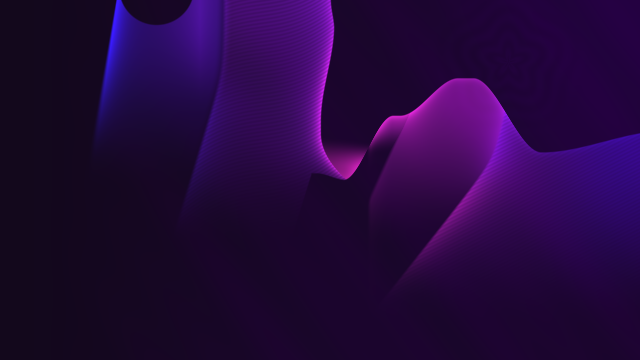
This background is drawn by a Shadertoy shader. Its source:

```glsl
const vec3 BLUE = vec3(0.10, 0.07, 0.80);
const vec3 INDIGO = vec3(0.09, 0.03, 0.34);
const vec3 VIOLET = vec3(0.22, 0.04, 0.36);
const vec3 PINK = vec3(0.72, 0.12, 0.56);

float inside(float d, float soft) { return smoothstep(-soft, soft, d); }
float fadeOut(float a, float b, float v) { return 1.0 - smoothstep(a, b, v); }
float glow(float d, float width) { return exp(-abs(d) / width); }

// Smooth ramp: zero for negative t, t for positive t
float bend(float t, float roundness) {
    return 0.5 * (t + sqrt(t * t + roundness));
}

// Fine threads running across a veil
float threads(float phase, float depth) {
    return 1.0 - depth + depth * sin(phase * 140.0);
}

// Long wave: pocket, twist, shoulder, hump and right slope
float waveY(float x) {
    return 2.08 + 0.08 * smoothstep(3.8, 4.15, x)
        - 0.77 * smoothstep(4.12, 4.72, x)
        - 0.45 * smoothstep(4.80, 5.50, x)
        + 0.89 * smoothstep(5.68, 6.50, x)
        - 0.26 * smoothstep(6.50, 8.00, x);
}

// Right rim of the tall central veil
float rimX(float y) {
    float hook = max(y - 1.6, 0.0) / 0.55;
    return 3.97 + 0.04 * smoothstep(0.0, 0.35, y)
        - 0.16 * smoothstep(0.3, 1.45, y) + 0.30 * hook * hook;
}

vec3 backdrop(vec2 p) {
    vec3 c = mix(vec3(0.073, 0.030, 0.110), vec3(0.105, 0.020, 0.175),
                 smoothstep(0.0, 4.2, p.x));
    c = mix(c, vec3(0.140, 0.005, 0.255),
            smoothstep(4.0, 7.6, p.x) * fadeOut(0.0, 5.5, p.y));
    // Faint diagonal bands and ripples
    float across = p.x * 0.80 - p.y * 0.60;
    float bands = sin(across * 9.0) + sin(across * 5.3 + 1.0);
    c += vec3(0.004, -0.002, 0.006) * bands * smoothstep(0.5, 3.0, p.x);
    vec2 r = p - vec2(6.1, 0.75);
    float ripple = sin(length(r) * 30.0 + 2.0 * sin(atan(r.y, r.x) * 5.0));
    return c + vec3(0.005, 0.0, 0.010) * ripple * fadeOut(0.4, 1.1, length(r));
}

vec3 leftVeil(vec2 p, float foldX, float px) {
    float d = p.x - (1.40 - 0.16 * p.y);
    float hole = inside(length(p - vec2(1.88, -0.15)) - 0.45, px);
    float mask = inside(d, px + 0.02 * p.y) * inside(foldX - p.x, 0.10) * hole;
    vec3 c = INDIGO * 0.65 * fadeOut(0.3, 2.3, p.y);
    c += BLUE * glow(d, 0.12) * fadeOut(0.3, 2.0, p.y);
    c += VIOLET * 0.75 * glow(p.x - 2.4, 0.35) * fadeOut(0.0, 1.4, p.y);
    return c * mask;
}

vec3 centralVeil(vec2 p, float foldX, float wave, float px) {
    float rim = rimX(p.y) - p.x;
    float lower = inside(3.75 - 0.31 * (p.y - 2.05) - p.x, px);
    float mask = inside(rim, px) * max(lower, inside(wave - p.y, px));
    float d = p.x - foldX;
    mask *= inside(d, 0.03);
    float fall = fadeOut(1.1, 2.95, p.y);
    vec3 c = VIOLET * 0.40 * fall;
    c += VIOLET * 0.40 * fadeOut(0.0, 1.1, p.y);
    c += INDIGO * 0.65 * glow(d, 0.22) * smoothstep(0.6, 1.5, p.y)
        * fadeOut(1.7, 2.9, p.y);
    c += VIOLET * 0.85 * glow(rim, 0.32) * fadeOut(1.8, 2.6, p.y);
    c += PINK * 0.75 * glow(rim, 0.07) * (0.45 + 0.55 * smoothstep(0.0, 1.0, p.y))
        * fadeOut(2.0, 2.35, p.y);
    return c * mask * threads(p.y + 0.45 * p.x + 0.1 * sin(p.x * 3.0), 0.10);
}

// Pink pocket hanging between the rim and the twist
vec3 pocket(vec2 p, float wave, float edge, float px) {
    float mask = inside(p.x - rimX(p.y), px) * inside(wave - p.y, px)
        * fadeOut(4.42, 4.48, p.x);
    float top = 1.63 + 0.14 * (p.x - 3.9);
    float fill = smoothstep(top, top + 0.35, p.y);
    float light = 0.45 + 0.35 * smoothstep(3.9, 4.4, p.x) + 0.25 * glow(edge, 0.08);
    return PINK * mask * fill * light;
}

vec3 rightVeils(vec2 p, float wave, float edge, float px) {
    float below = inside(p.y - wave, px) * smoothstep(4.40, 4.46, p.x);
    float foldX = 6.08 - 0.2 * (p.y - 1.3) - 0.6 * bend(p.y - 1.9, 0.05);
    float d = p.x - foldX;
    float right = inside(d, 0.025);
    // Front veil, left of the fold
    float side = inside(p.x - 4.68 + 0.45 * (p.y - 1.85), 0.03);
    float front = max(side, 0.8 * fadeOut(1.50, 1.85, p.y)) * (1.0 - right);
    vec3 frontTint = mix(PINK, VIOLET * 1.5, 0.45);
    vec3 c = frontTint * front * 0.62 * fadeOut(0.9, 2.95, p.y);
    c += PINK * front * 0.60 * glow(edge, 0.16) * fadeOut(4.7, 5.5, p.x);
    c += VIOLET * front * 0.8 * glow(d, 0.16) * fadeOut(1.6, 2.4, p.y);
    // Back veil, right of the fold
    vec3 backTint = mix(VIOLET * 0.62, INDIGO, smoothstep(6.2, 7.6, p.x));
    vec3 back = backTint * fadeOut(1.5, 3.9, p.y);
    vec3 foldTint = mix(VIOLET * 1.2, PINK * 0.58, smoothstep(1.7, 2.5, p.y));
    back += foldTint * glow(d, 0.25) * fadeOut(2.3, 3.7, p.y);
    c += back * right * threads(p.y + 0.5 * p.x, 0.08);
    // Bright upper hem, cooling toward the right
    vec3 hem = mix(PINK, INDIGO, smoothstep(5.0, 6.8, p.x));
    c += hem * 0.35 * glow(edge, 0.035);
    return c * below;
}

void mainImage(out vec4 fragColor, in vec2 fragCoord) {
    // Canvas units: 7.68 wide, 4.32 high, y running downward
    vec2 uv = fragCoord / iResolution.xy;
    vec2 p = vec2(uv.x, 1.0 - uv.y) * vec2(7.68, 4.32);
    float px = 4.32 / iResolution.y;
    float wave = waveY(p.x);
    float slope = (waveY(p.x + 0.01) - waveY(p.x - 0.01)) / 0.02;
    float edge = (p.y - wave) / sqrt(1.0 + slope * slope);
    float foldX = 2.70 - 0.31 * bend(p.y - 0.85, 0.08);

    vec3 color = backdrop(p);
    color += leftVeil(p, foldX, px);
    color += centralVeil(p, foldX, wave, px);
    color += pocket(p, wave, edge, px);
    color += rightVeils(p, wave, edge, px);
    fragColor = vec4(clamp(color, 0.0, 1.0), 1.0);
}
```
